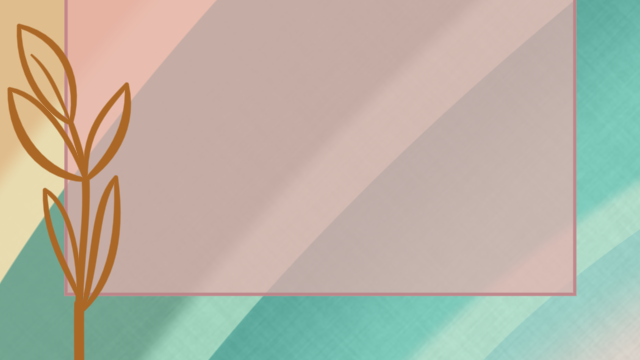
A WebGL 2 fragment shader for this background:

```glsl
#version 300 es
precision highp float;
uniform vec2 u_resolution;
out vec4 outColor;

// Lower edge of each fold: x = a + b*y + c*y*y, in canvas heights
const vec3 FOLD_A = vec3(-0.127, 0.561, 0.168);
const vec3 FOLD_B = vec3(0.579, 0.82, 0.198);
const vec3 FOLD_C = vec3(1.343, 0.958, 0.66);

const vec3 SAND = vec3(0.88, 0.74, 0.55);
const vec3 CREAM = vec3(0.91, 0.86, 0.69);
const vec3 SAGE = vec3(0.45, 0.65, 0.57);
const vec3 MINT = vec3(0.63, 0.83, 0.74);
const vec3 DEEP_TEAL = vec3(0.37, 0.67, 0.62);
const vec3 TEAL = vec3(0.49, 0.79, 0.73);
const vec3 PALE_MINT = vec3(0.69, 0.86, 0.79);
const vec3 AQUA = vec3(0.60, 0.81, 0.77);
const vec3 SHELL = vec3(0.85, 0.82, 0.79);
const vec3 PANEL = vec3(0.91, 0.685, 0.677);
const vec3 BORDER = vec3(0.73, 0.50, 0.52);
const vec3 BROWN = vec3(0.67, 0.405, 0.15);

const vec2 PANEL_MIN = vec2(0.179, 0.178);
const vec2 PANEL_MAX = vec2(1.601, 1.3);
const float PANEL_ALPHA = 0.7;
const float BORDER_WIDTH = 0.009;
const float GRAIN = 0.045;
const int CURVE_STEPS = 14;

float hash(vec2 p) {
    vec3 q = fract(vec3(p.xyx) * 0.1031);
    q += dot(q, q.yzx + 33.33);
    return fract((q.x + q.y) * q.z);
}

float noise(vec2 p) {
    vec2 i = floor(p), f = fract(p);
    f = f * f * (3.0 - 2.0 * f);
    return mix(mix(hash(i), hash(i + vec2(1, 0)), f.x),
               mix(hash(i + vec2(0, 1)), hash(i + vec2(1, 1)), f.x), f.y);
}

float foldSide(vec2 p, vec3 fold) {
    return p.x - (fold.x + p.y * (fold.y + p.y * fold.z));
}

// Soft light that builds up to the fold edge
float foldLight(float side, float width) {
    return smoothstep(-width - 0.05, -width + 0.04, side);
}

vec3 paintedFolds(vec2 p, float aa) {
    float a = foldSide(p, FOLD_A);
    float b = foldSide(p, FOLD_B);
    float c = foldSide(p, FOLD_C);
    vec3 sand = mix(SAND, CREAM, foldLight(a, 0.19));
    vec3 sage = mix(SAGE, MINT, foldLight(b, 0.17 + 0.09 * p.y));
    vec3 teal = mix(DEEP_TEAL, TEAL, smoothstep(0.0, 0.55, b));
    teal = mix(teal, PALE_MINT, foldLight(c, 0.20));
    vec3 aqua = mix(AQUA, SHELL, smoothstep(0.0, 0.42, c - 0.3 * p.y));
    vec3 color = mix(sand, sage, smoothstep(-aa, aa, a));
    color = mix(color, teal, smoothstep(-aa, aa, b));
    color = mix(color, aqua, smoothstep(-aa, aa, c));

    // Brush grain across the folds plus finer paper tooth
    vec2 q = vec2(p.x + p.y, p.x - p.y) * 0.7071;
    float strokes = noise(q * vec2(110.0, 9.0)) + noise(q * vec2(14.0, 150.0)) - 1.0;
    float tooth = noise(p * 130.0) - 0.5;
    return color + GRAIN * (0.45 * strokes + 0.35 * tooth) * smoothstep(-0.3, 0.8, a);
}

vec2 bezier(vec2 a, vec2 b, vec2 c, vec2 d, float t) {
    float s = 1.0 - t;
    return s * s * (s * a + 3.0 * t * b) + t * t * (3.0 * s * c + t * d);
}

// Distance to a curved stroke that swells at its middle
float stroke(vec2 p, vec2 a, vec2 b, vec2 c, vec2 d, float thin, float thick) {
    float best = 10.0;
    vec2 last = a;
    for (int i = 1; i <= CURVE_STEPS; i++) {
        float t = float(i) / float(CURVE_STEPS);
        vec2 next = bezier(a, b, c, d, t), e = next - last;
        float h = clamp(dot(p - last, e) / dot(e, e), 0.0, 1.0);
        float along = t + (h - 1.0) / float(CURVE_STEPS);
        float radius = mix(thin, thick, 4.0 * along * (1.0 - along));
        best = min(best, length(p - last - e * h) - radius);
        last = next;
    }
    return best;
}

// Two sides, each given as (control near tip, control near base)
float leaf(vec2 p, vec2 tip, vec2 base, vec4 left, vec4 right, vec2 thick) {
    return min(stroke(p, tip, left.xy, left.zw, base, 0.006, thick.x),
               stroke(p, tip, right.xy, right.zw, base, 0.006, thick.y));
}

float sprig(vec2 p) {
    vec2 root = vec2(0.22, -0.03), fork = vec2(0.22, 0.155);
    vec2 node = vec2(0.238, 0.5), crown = vec2(0.197, 0.657);
    float d = stroke(p, root, vec2(0.22, 0.05), vec2(0.219, 0.1), fork, 0.014, 0.014);
    d = min(d, stroke(p, fork, vec2(0.225, 0.3), vec2(0.243, 0.38), node, 0.011, 0.010));
    d = min(d, stroke(p, node, vec2(0.23, 0.56), vec2(0.21, 0.62), crown, 0.008, 0.009));
    d = min(d, stroke(p, vec2(0.088, 0.847), vec2(0.14, 0.80), vec2(0.16, 0.74), crown, 0.003, 0.006));
    d = min(d, leaf(p, vec2(0.053, 0.928), crown, vec4(0.05, 0.79, 0.13, 0.69), vec4(0.174, 0.896, 0.227, 0.78), vec2(0.009, 0.010)));
    d = min(d, leaf(p, vec2(0.027, 0.752), node, vec4(0.035, 0.618, 0.116, 0.514), vec4(0.116, 0.734, 0.197, 0.618), vec2(0.014, 0.008)));
    d = min(d, leaf(p, vec2(0.352, 0.765), node, vec4(0.296, 0.70, 0.231, 0.64), vec4(0.37, 0.64, 0.30, 0.55), vec2(0.009, 0.013)));
    d = min(d, leaf(p, vec2(0.125, 0.472), vec2(0.22, 0.171), vec4(0.125, 0.34, 0.19, 0.248), vec4(0.19, 0.433, 0.22, 0.306), vec2(0.009, 0.007)));
    return min(d, leaf(p, vec2(0.322, 0.507), vec2(0.23, 0.139), vec4(0.26, 0.433, 0.27, 0.28), vec4(0.336, 0.352, 0.3125, 0.225), vec2(0.011, 0.011)));
}

void main() {
    vec2 p = gl_FragCoord.xy / u_resolution.y;
    float aa = 1.0 / u_resolution.y;
    vec3 color = paintedFolds(p, 1.5 * aa);

    // Translucent panel with a thin border
    vec2 edge = min(p - PANEL_MIN, PANEL_MAX - p);
    float inside = min(edge.x, edge.y);
    float fill = smoothstep(-aa, aa, inside);
    float rim = fill * (1.0 - smoothstep(-aa, aa, inside - BORDER_WIDTH));
    color = mix(color, PANEL, PANEL_ALPHA * fill);
    color = mix(color, BORDER, 0.85 * rim);

    if (p.x < 0.4) color = mix(color, BROWN, 1.0 - smoothstep(-aa, aa, sprig(p)));
    outColor = vec4(color, 1.0);
}
```
